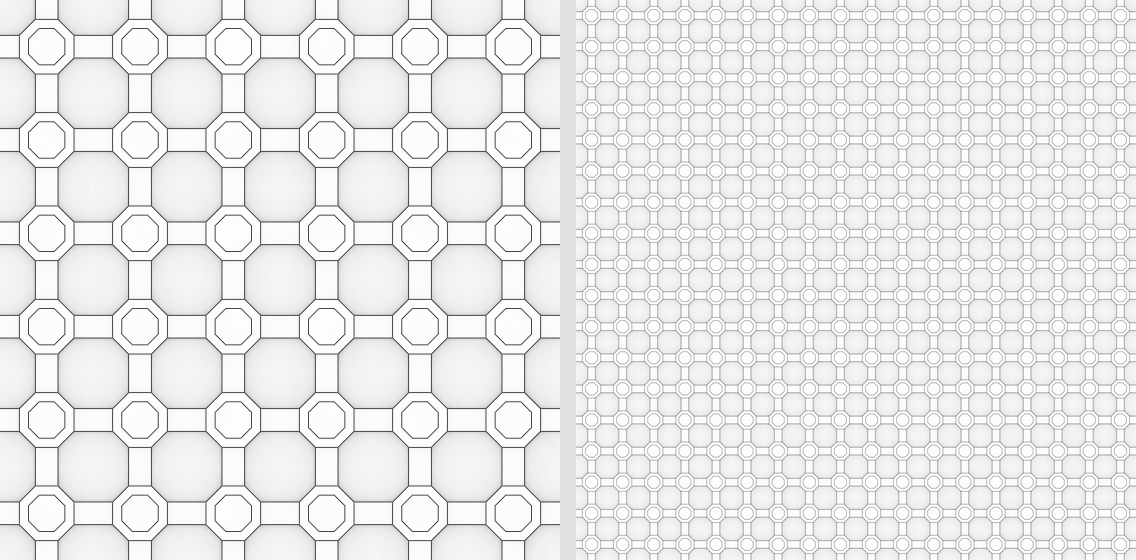
Left, the tile; right, the same tile 3 across and 3 down.
A WebGL 2 fragment shader for this pattern:

```glsl
#version 300 es
precision highp float;

#define REPEATS 6.0
#define OUTER_APOTHEM 0.293
#define INNER_APOTHEM 0.195
#define STRAP_HALF 0.1215
#define LINE_WIDTH 0.0088
#define WIDE_SHADE 0.033
#define WIDE_REACH 0.15
#define CONTACT_SHADE 0.10
#define CONTACT_REACH 0.022
#define WEAR 0.010

uniform vec2 u_resolution;
out vec4 fragColor;

const vec3 LINE_COLOR = vec3(0.13);
const vec3 RAISED_COLOR = vec3(0.992);
const vec3 PANEL_COLOR = vec3(0.972);

float hash(vec2 p) {
    vec3 q = fract(vec3(p.xyx) * 0.1031);
    q += dot(q, q.yzx + 33.33);
    return fract((q.x + q.y) * q.z);
}

// Value noise that wraps after a whole number of lattice cells
float wrappedNoise(vec2 uv, vec2 period) {
    vec2 p = uv * period;
    vec2 i = floor(p);
    vec2 f = fract(p);
    f = f * f * (3.0 - 2.0 * f);
    vec2 a = mod(i, period);
    vec2 b = mod(i + 1.0, period);
    return mix(mix(hash(a), hash(vec2(b.x, a.y)), f.x),
               mix(hash(vec2(a.x, b.y)), hash(b), f.x), f.y);
}

// Signed distance to the sides of a regular octagon
float octagon(vec2 p, float apothem) {
    p = abs(p);
    return max(max(p.x, p.y), (p.x + p.y) * 0.70711) - apothem;
}

// Coverage of a thin line by a box one pixel wide
float stroke(float d, float pixel) {
    float h = 0.5 * LINE_WIDTH;
    return (clamp(d + 0.5 * pixel, -h, h) - clamp(d - 0.5 * pixel, -h, h)) / pixel;
}

float outside(float d, float pixel) {
    return clamp(d / pixel + 0.5, 0.0, 1.0);
}

// Darkening beside a raised edge: a broad falloff plus a tight contact shadow
float edgeShade(float d) {
    d = max(d, 0.0);
    return WIDE_SHADE * exp(-d / WIDE_REACH) + CONTACT_SHADE * exp(-d / CONTACT_REACH);
}

void main() {
    vec2 uv = gl_FragCoord.xy / u_resolution;
    vec2 cell = fract(uv * REPEATS) - 0.5;
    float pixel = REPEATS / min(u_resolution.x, u_resolution.y);

    // Distances to the parts
    vec2 strapSides = abs(cell) - STRAP_HALF;
    float strap = min(strapSides.x, strapSides.y);
    float outer = octagon(cell, OUTER_APOTHEM);
    float inner = octagon(cell, INNER_APOTHEM);
    float beyondOctagon = outside(outer, pixel);

    // Recessed panels, shaded along every bordering edge
    float shade = edgeShade(strapSides.x) + edgeShade(strapSides.y) + edgeShade(outer);
    vec3 panel = PANEL_COLOR - shade;

    // Straps, shaded slightly where they meet the octagons
    vec3 strapColor = RAISED_COLOR - 0.3 * edgeShade(outer);
    vec3 color = mix(strapColor, panel, outside(strap, pixel));
    color = mix(RAISED_COLOR, color, beyondOctagon);

    // Faint upright streaks and broad unevenness
    float streaks = wrappedNoise(uv, vec2(240.0, 48.0));
    float blotches = wrappedNoise(uv, vec2(30.0));
    color -= WEAR * streaks * blotches;

    // Outlines
    float ink = max(stroke(outer, pixel), stroke(inner, pixel));
    ink = max(ink, stroke(strap, pixel) * beyondOctagon);
    color = mix(color, LINE_COLOR, ink);

    fragColor = vec4(color, 1.0);
}
```
